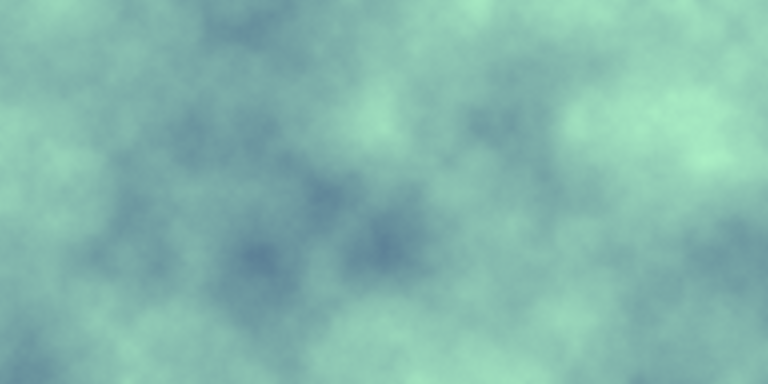
This texture is drawn by a Shadertoy shader. Its source:

```glsl
// Soft mint and slate mist: smooth value noise summed over octaves,
// each twice as fine and about half as strong as the one before, then
// mapped through a linear ramp from slate blue to pale mint.

#define CELLS_PER_HEIGHT 3.0
#define OCTAVES 6
#define GAIN 0.52
#define CONTRAST 1.43
#define MID_TONE 0.545
#define SEED 17.0
#define SLATE vec3(0.360, 0.505, 0.588)
#define MINT vec3(0.668, 0.940, 0.772)

// Pseudo-random value in 0..1 for a lattice point
float hash(vec2 cell) {
    vec3 p = fract(vec3(cell.xyx) * 0.1031);
    p += dot(p, p.yzx + 33.33);
    return fract((p.x + p.y) * p.z);
}

// Lattice values blended with a smooth cubic
float valueNoise(vec2 p) {
    vec2 cell = floor(p);
    vec2 f = fract(p);
    vec2 blend = f * f * (3.0 - 2.0 * f);
    float low = mix(hash(cell), hash(cell + vec2(1.0, 0.0)), blend.x);
    float high = mix(hash(cell + vec2(0.0, 1.0)), hash(cell + vec2(1.0, 1.0)), blend.x);
    return mix(low, high, blend.y);
}

// Octave sum, normalised to 0..1
float mist(vec2 p) {
    float sum = 0.0;
    float total = 0.0;
    float weight = 1.0;
    for (int i = 0; i < OCTAVES; i++) {
        vec2 offset = SEED * vec2(1.0, 3.0) * float(i + 1);
        sum += weight * valueNoise(p + offset);
        total += weight;
        weight *= GAIN;
        p *= 2.0;
    }
    return sum / total;
}

void mainImage(out vec4 fragColor, in vec2 fragCoord) {
    vec2 uv = fragCoord / iResolution.y;
    float density = mist(uv * CELLS_PER_HEIGHT);

    // Stretch the tones around the middle and colour them
    float tone = MID_TONE + CONTRAST * (density - 0.5);
    vec3 color = mix(SLATE, MINT, clamp(tone, 0.0, 1.05));
    fragColor = vec4(color, 1.0);
}
```
